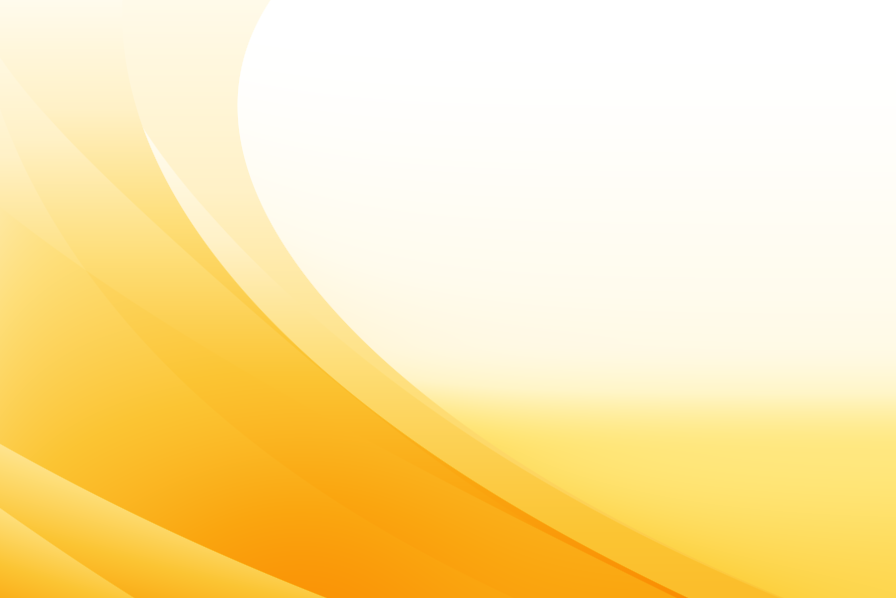
Reproduce this background procedurally as a WebGL 2 fragment shader.

```glsl
#version 300 es
precision highp float;

uniform vec2 u_resolution;
out vec4 outColor;

const float ASPECT = 1.5;

// Warmth scale, from white to deep orange
const int STEPS = 7;
const vec3 PALETTE[STEPS] = vec3[STEPS](
    vec3(1.0, 1.0, 1.0), vec3(1.0, 0.985, 0.93), vec3(1.0, 0.945, 0.78),
    vec3(0.995, 0.87, 0.47), vec3(0.985, 0.77, 0.2), vec3(0.98, 0.65, 0.06),
    vec3(0.98, 0.53, 0.0));
const vec3 LEMON_TINT = vec3(0.005, 0.03, 0.0);

// Sweeping edges: x at five even depths, top to bottom
const int KNOTS = 5;
const float VEIL_EDGE[KNOTS]   = float[KNOTS](0.453, 0.406, 0.543, 0.834, 1.312);
const float BODY_EDGE[KNOTS]   = float[KNOTS](0.205, 0.254, 0.42, 0.711, 1.152);
const float SHEEN_EDGE[KNOTS]  = float[KNOTS](0.152, 0.264, 0.492, 0.82, 1.305);
const float HAZE_EDGE[KNOTS]   = float[KNOTS](-0.05, 0.131, 0.4, 0.703, 1.123);
const float WAVE_EDGE[KNOTS]   = float[KNOTS](-0.332, -0.113, 0.215, 0.641, 1.133);
const float FOLD_EDGE[KNOTS]   = float[KNOTS](-0.04, 0.027, 0.18, 0.437, 0.86);
const float RIBBON_EDGE[KNOTS] = float[KNOTS](-1.055, -0.742, -0.39, 0.014, 0.547);
const float CORNER_EDGE[KNOTS] = float[KNOTS](-1.035, -0.762, -0.459, -0.137, 0.225);

const float FOLD_LIGHT = 0.15;
const vec2 EMBER_CENTER = vec2(0.5, 1.0);
const float EMBER_SPREAD = 0.08;
const float EMBER_HEAT = 0.75;
const float EDGE_GLOW = 0.35;
const float EDGE_GLOW_WIDTH = 0.15;

// Horizontal distance inside an edge, using Neville interpolation
float inside(float knots[KNOTS], vec2 p) {
    float s = p.y * float(KNOTS - 1);
    for (int level = 1; level < KNOTS; level++) {
        for (int i = 0; i < KNOTS - level; i++) {
            knots[i] = mix(knots[i], knots[i + 1], (s - float(i)) / float(level));
        }
    }
    return knots[0] - p.x;
}

float coverage(float d) {
    return clamp(0.5 + d / max(fwidth(d), 1e-5), 0.0, 1.0);
}

vec3 warmColor(float warmth) {
    vec3 color = PALETTE[0];
    for (int i = 1; i < STEPS; i++) {
        color = mix(color, PALETTE[i], clamp(warmth - float(i - 1), 0.0, 1.0));
    }
    return color;
}

// Bright open field, turning yellow toward the bottom
float fieldWarmth(float depth, float veil) {
    float warmth = 1.3 * smoothstep(0.05, 0.7, depth)
                 + 1.6 * smoothstep(0.57, 0.76, depth)
                 + 0.6 * smoothstep(0.74, 1.0, depth);
    float glow = exp(min(veil, 0.0) / EDGE_GLOW_WIDTH);
    return warmth + EDGE_GLOW * glow * smoothstep(0.0, 0.45, depth);
}

// Broad golden wave with a pale left side and a hot lower center
float waveWarmth(vec2 p) {
    vec2 q = p - EMBER_CENTER;
    float ember = EMBER_HEAT * exp(-dot(q, q) / EMBER_SPREAD);
    return 2.1 + 2.9 * p.y + ember - 0.5 * exp(-p.x / 0.12);
}

void main() {
    // x grows right, y grows downward as depth
    vec2 p = gl_FragCoord.xy / u_resolution;
    p = vec2(p.x * ASPECT, 1.0 - p.y);
    float depth = p.y;

    float veil = inside(VEIL_EDGE, p);
    float ribbon = inside(RIBBON_EDGE, p);
    float corner = inside(CORNER_EDGE, p);
    float veilMask = coverage(veil);
    float foldLight = FOLD_LIGHT * coverage(inside(FOLD_EDGE, p));

    // Upper layers, from the open field toward the left
    float warmth = fieldWarmth(depth, veil);
    warmth = mix(warmth, 1.1 + 2.85 * depth, veilMask);
    float sheen = -0.75 + 8.0 * depth - 3.0 * depth * depth;
    warmth = mix(warmth, sheen, coverage(inside(SHEEN_EDGE, p)));
    float body = 1.0 + 5.7 * depth - 0.9 * depth * depth;
    warmth = mix(warmth, body, coverage(inside(BODY_EDGE, p)));
    float haze = 0.85 + 5.0 * depth - foldLight;
    warmth = mix(warmth, haze, coverage(inside(HAZE_EDGE, p)));

    // Lower layers, ending in the bottom left corner
    warmth = mix(warmth, waveWarmth(p) - foldLight, coverage(inside(WAVE_EDGE, p)));
    warmth = mix(warmth, 2.7 + 5.0 * ribbon + 2.0 * p.x, coverage(ribbon));
    warmth = mix(warmth, 2.9 + 8.0 * corner + 4.0 * p.x, coverage(corner));

    vec3 color = warmColor(warmth);
    color += LEMON_TINT * (1.0 - veilMask) * smoothstep(0.55, 0.75, depth);
    outColor = vec4(clamp(color, 0.0, 1.0), 1.0);
}
```
